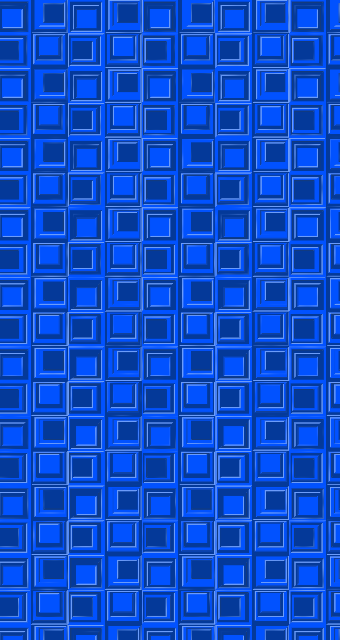
Write a WebGL 1 fragment shader that draws this pattern.

```glsl
precision highp float;
uniform vec2 u_resolution;

vec2 gradientAt(vec2 lattice) {
  float angle = 6.2832 * fract(sin(dot(lattice, vec2(127.1, 311.7))) * 4375.85);
  return vec2(cos(angle), sin(angle));
}

float gradientNoise(vec2 p) {
  vec2 i = floor(p), f = fract(p);
  vec2 s = f * f * f * (f * (f * 6.0 - 15.0) + 10.0);
  float a = dot(gradientAt(i), f);
  float b = dot(gradientAt(i + vec2(1, 0)), f - vec2(1, 0));
  float c = dot(gradientAt(i + vec2(0, 1)), f - vec2(0, 1));
  float d = dot(gradientAt(i + vec2(1, 1)), f - vec2(1, 1));
  return mix(mix(a, b, s.x), mix(c, d, s.x), s.y);
}

float boxDistance(vec2 p, float halfSize) {
  vec2 q = abs(p) - halfSize;
  return max(q.x, q.y);
}

// Centre shift of the innermost square, by column and row parity
vec2 innerShift(vec2 odd) {
  vec2 evenRow = mix(vec2(0.0, 0.075), vec2(0.115, -0.085), odd.x);
  vec2 oddRow = mix(vec2(-0.095, 0.0), vec2(0.0, -0.125), odd.x);
  return mix(evenRow, oddRow, odd.y);
}

void main() {
  // Grid with rows counted downwards
  vec2 uv = gl_FragCoord.xy / u_resolution;
  vec2 grid = vec2(uv.x * 9.21 + 0.165, (1.0 - uv.y) * 18.4 + 0.042);
  vec2 cell = floor(grid);
  vec2 p = fract(grid) - 0.5;
  vec2 odd = fract(cell * 0.5) * 2.0;
  float soft = 0.6 * max(9.21 / u_resolution.x, 18.4 / u_resolution.y);

  vec3 dark = vec3(0.015, 0.225, 0.60);
  vec3 bright = vec3(0.005, 0.32, 1.0);
  vec3 shade = vec3(0.09, 0.23, 0.46);
  vec3 glint = vec3(0.42, 0.61, 0.98);

  float outer = 1.0 - odd.x;
  float inner = 1.0 - abs(odd.x - odd.y);
  float wear = gradientNoise(grid * vec2(1.7, 2.3));
  vec3 color = mix(dark, bright, outer);

  // Nested squares drifting towards the shifted centre
  for (int i = 0; i < 4; i++) {
    float k = float(i);
    float t = k * (0.28 + 0.018 * k);
    float fill = outer;
    if (i == 1) fill = 1.0 - outer;
    if (i == 2) fill = 1.0 - inner;
    if (i == 3) fill = inner;

    vec2 q = p - innerShift(odd) * t;
    float d = boxDistance(q, mix(0.5, 0.28, t));
    color = mix(color, mix(dark, bright, fill), clamp(0.5 - d / soft, 0.0, 1.0));

    // Bevel: lit edges against shaded ones, fading in and out over columns and rows
    float line = clamp((0.017 - abs(d + 0.017)) / soft + 0.5, 0.0, 1.0);
    float phase = cos(1.5708 * cell.x + 2.1 * k + 1.9 * odd.y + 0.17 * cell.y);
    float facing = (mod(k + odd.x, 2.0) < 0.5) ? 1.0 : -1.0;
    float lit = smoothstep(-soft, soft, -facing * (q.x + q.y));
    float glow = smoothstep(-0.7, 0.5, phase + 0.6 * wear);
    float shadow = 0.75 * step(0.5, k) * smoothstep(0.6, -0.4, phase);
    color = mix(color, mix(shade, glint, lit), line * mix(shadow, glow, lit));
  }

  gl_FragColor = vec4(color, 1.0);
}
```
